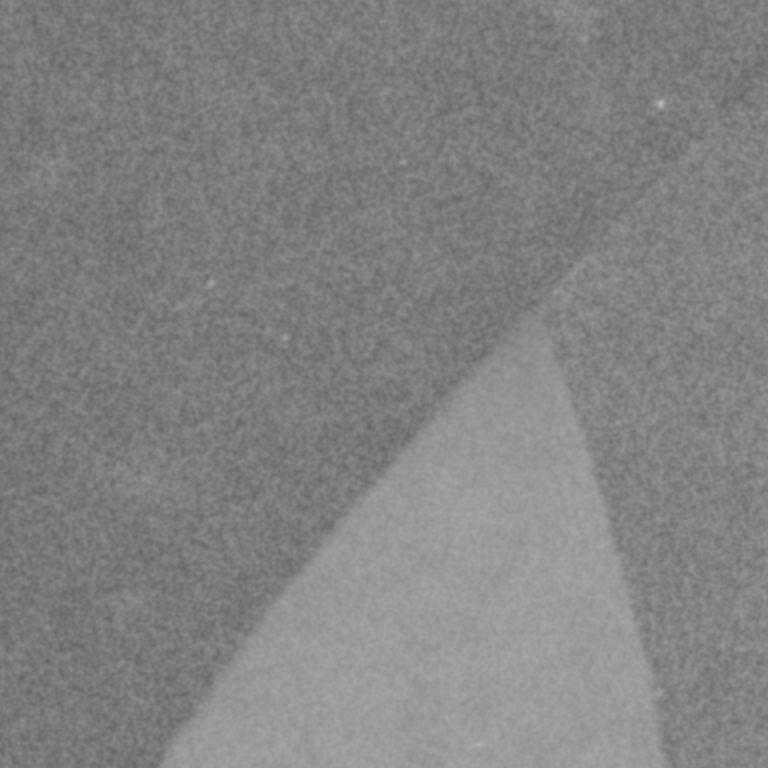
This texture is drawn by a Shadertoy shader. Its source:

```glsl
const float SKY_LEFT = 0.470;
const float SKY_RIGHT = 0.511;
const float PEAK_TONE = 0.570;
const float BASE_TONE = 0.606;
const vec2 APEX = vec2(0.700, 0.599);
const float LEFT_SOFTNESS = 0.011;
const float RIGHT_SOFTNESS = 0.008;
const float EDGE_WOBBLE = 0.005;
const float SKY_GRAIN = 0.066;
const float CONE_GRAIN = 0.036;
const float GRAIN_FREQ = 52.0;
const float CLOUD_FREQ = 9.0;
const float CLOUD_GAIN = 0.022;
const mat2 TURN = mat2(0.8, 0.6, -0.6, 0.8);

// Soft spots: centre, radius, gain
const int SPOT_COUNT = 12;
const vec4 SPOTS[SPOT_COUNT] = vec4[](
    vec4(0.860, 0.865, 0.0065, 0.24),
    vec4(0.276, 0.630, 0.0060, 0.13),
    vec4(0.371, 0.560, 0.0060, 0.12),
    vec4(0.763, 0.949, 0.0055, 0.09),
    vec4(0.525, 0.789, 0.0045, 0.09),
    vec4(0.859, 0.097, 0.0045, 0.09),
    vec4(0.625, 0.030, 0.0045, 0.06),
    vec4(0.060, 0.770, 0.0300, 0.05),
    vec4(0.745, 0.985, 0.0350, 0.04),
    vec4(0.785, 0.860, 0.0300, 0.025),
    vec4(0.190, 0.380, 0.0400, 0.03),
    vec4(0.170, 0.215, 0.0220, 0.035)
);

vec2 hashGradient(vec2 cell) {
    vec3 p = fract(cell.xyx * vec3(0.1031, 0.1030, 0.0973));
    p += dot(p, p.yzx + 33.33);
    float angle = 6.28318 * fract((p.x + p.y) * p.z);
    return vec2(cos(angle), sin(angle));
}

float gradientNoise(vec2 p) {
    vec2 cell = floor(p);
    vec2 f = p - cell;
    vec2 blend = f * f * f * (f * (f * 6.0 - 15.0) + 10.0);
    float a = dot(hashGradient(cell), f);
    float b = dot(hashGradient(cell + vec2(1, 0)), f - vec2(1, 0));
    float c = dot(hashGradient(cell + vec2(0, 1)), f - vec2(0, 1));
    float d = dot(hashGradient(cell + vec2(1, 1)), f - vec2(1, 1));
    return mix(mix(a, b, blend.x), mix(c, d, blend.x), blend.y);
}

// Three turned octaves, so that no grid direction shows
float layeredNoise(vec2 p, vec3 gains) {
    float sum = 0.0;
    for (int i = 0; i < 3; i++) {
        sum += gains[i] * gradientNoise(p);
        p = TURN * p * 1.7 + 19.7;
    }
    return sum;
}

// Curved flank below the apex, continuing straight above it
float leftEdgeX(float y) {
    float lower = min(y, APEX.y);
    return 0.206 + 0.65 * lower + 0.29 * lower * lower + 0.97 * max(y - APEX.y, 0.0);
}

float rightEdgeX(float y) {
    float drop = APEX.y - y;
    return APEX.x + 0.38 * drop - 0.165 * drop * drop;
}

float spotLight(vec2 uv) {
    float light = 0.0;
    for (int i = 0; i < SPOT_COUNT; i++) {
        vec2 offset = (uv - SPOTS[i].xy) / SPOTS[i].z;
        light += SPOTS[i].w * exp(-dot(offset, offset));
    }
    return light;
}

void mainImage(out vec4 fragColor, in vec2 fragCoord) {
    vec2 uv = fragCoord / iResolution.xy;
    float grain = layeredNoise(TURN * uv * GRAIN_FREQ, vec3(0.6, 0.85, 0.95));
    float cloud = layeredNoise(TURN * uv * CLOUD_FREQ + 5.7, vec3(0.8, 0.7, 0.7));

    // Approximate perpendicular distances, roughened by noise
    float wobble = EDGE_WOBBLE * gradientNoise(uv * 45.0 + 8.1);
    float leftDist = (uv.x - leftEdgeX(uv.y)) * 0.73 + wobble;
    float rightDist = (rightEdgeX(uv.y) - uv.x) * 0.95 + 0.5 * wobble;
    float pastLeft = smoothstep(-LEFT_SOFTNESS, LEFT_SOFTNESS, leftDist);
    float cone = pastLeft * smoothstep(-RIGHT_SOFTNESS, RIGHT_SOFTNESS, rightDist);

    // Background on either side of the rising edge
    float skyLeft = SKY_LEFT + 0.014 * smoothstep(0.0, 0.35, uv.x);
    skyLeft -= 0.014 * exp(-abs(leftDist) / 0.04);
    float fade = smoothstep(0.95, 0.72, uv.y);
    float skyRight = mix(skyLeft + 0.008, SKY_RIGHT, fade);
    float tone = mix(skyLeft, skyRight, pastLeft);

    // Thin broken ridge above the apex
    float ridge = exp(-pow((leftDist - 0.002) / 0.005, 2.0));
    float ridgeSpan = smoothstep(0.57, 0.63, uv.y) * smoothstep(0.87, 0.78, uv.y);
    tone += 0.028 * ridge * ridgeSpan * (1.0 + cloud);

    // Lit cone, dimmer near its apex and left flank
    float coneTone = mix(BASE_TONE, PEAK_TONE, smoothstep(0.32, 0.60, uv.y));
    coneTone -= 0.035 * exp(-max(leftDist, 0.0) / 0.028);
    tone = mix(tone, coneTone, cone);

    // Film grain over broad clouding
    tone += grain * mix(SKY_GRAIN, CONE_GRAIN, cone) + CLOUD_GAIN * cloud;
    tone += spotLight(uv);
    fragColor = vec4(vec3(tone), 1.0);
}
```
